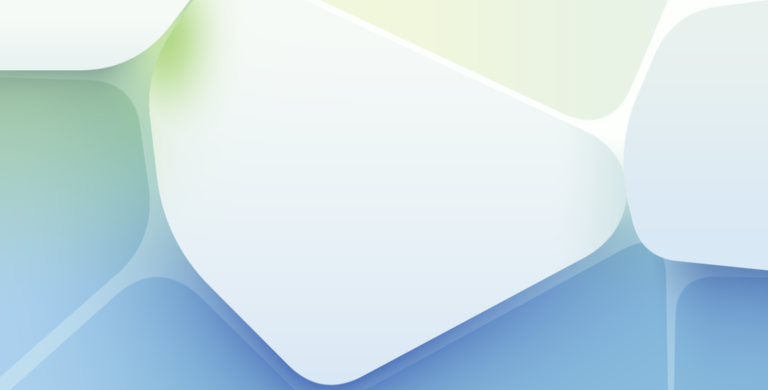
A WebGL 1 fragment shader for this background:

```glsl
precision highp float;
// Soft pale rounded cells floating over a green to blue gradient with shaded gaps.
uniform vec2 u_resolution;

// Smooth maximum: rounds the corner where two edges meet.
float smax(float a, float b, float k) {
  float h = max(k - abs(a - b), 0.0) / k;
  return max(a, b) + h * h * k * 0.25;
}

// Signed distance to the line a-b, negative on the right-hand side as seen.
float edge(vec2 p, vec2 a, vec2 b) {
  vec2 d = normalize(b - a);
  return dot(p - a, vec2(d.y, -d.x));
}

// Rounded wedge between the edges a-b and c-d.
float wedge(vec2 p, vec2 a, vec2 b, vec2 c, vec2 d, float k) {
  return smax(edge(p, a, b), edge(p, c, d), k);
}

float cover(float dist) {
  float px = 7.68 / u_resolution.x;
  return smoothstep(px, -px, dist);
}

float shadow(float dist, float reach) {
  return exp(-max(dist, 0.0) / reach);
}

void main() {
  // Canvas units: 7.68 wide, 3.88 high, y pointing down.
  vec2 uv = gl_FragCoord.xy / u_resolution;
  vec2 p = vec2(uv.x, 1.0 - uv.y) * vec2(7.68, 3.88);

  // Pale raised cells
  float center = wedge(p, vec2(3.05, 0.0), vec2(5.8, 1.28), vec2(6.27, 1.5), vec2(6.28, 2.3), 0.42);
  center = smax(center, edge(p, vec2(6.0, 2.48), vec2(3.8, 3.65)), 0.45);
  center = smax(center, edge(p, vec2(2.95, 3.7), vec2(1.85, 2.6)), 0.45);
  center = smax(center, edge(p, vec2(1.62, 2.2), vec2(1.48, 1.0)), 0.4);
  center = smax(center, edge(p, vec2(1.43, 0.75), vec2(1.93, 0.0)), 0.3);
  float topLeft = wedge(p, vec2(1.9, 0.0), vec2(1.43, 0.61), vec2(1.1, 0.7), vec2(0.0, 0.7), 0.45);
  float right = wedge(p, vec2(6.18, 1.4), vec2(6.61, 0.4), vec2(6.9, 0.1), vec2(7.68, 0.0), 0.4);
  right = smax(right, wedge(p, vec2(7.68, 2.69), vec2(6.8, 2.6), vec2(6.36, 2.35), vec2(6.18, 1.6), 0.35), 0.35);
  float top = wedge(p, vec2(5.5, 1.07), vec2(3.2, 0.0), vec2(6.68, 0.0), vec2(6.3, 0.9), 0.55);

  // Coloured sunken cells
  float left = wedge(p, vec2(0.0, 0.77), vec2(1.0, 0.8), vec2(1.38, 1.1), vec2(1.55, 2.3), 0.45);
  left = smax(left, edge(p, vec2(1.2, 2.7), vec2(0.0, 3.75)), 0.45);
  float lowerLeft = wedge(p, vec2(0.1, 3.88), vec2(1.2, 2.9), vec2(2.0, 2.95), vec2(2.95, 3.88), 0.6);
  float lower = wedge(p, vec2(3.65, 3.88), vec2(6.1, 2.55), vec2(6.66, 2.8), vec2(6.68, 3.88), 0.45);
  float lowerRight = wedge(p, vec2(6.74, 3.88), vec2(6.76, 2.9), vec2(6.9, 2.75), vec2(7.68, 2.76), 0.4);
  float sunken = cover(min(min(left, lowerLeft), min(lower, lowerRight)));

  // Base gradient, bluer downwards and deeper to the right
  vec3 color = mix(vec3(0.66, 0.81, 0.69), vec3(0.67, 0.82, 0.93), smoothstep(0.8, 3.2, p.y));
  color -= vec3(0.13, 0.08, 0.06) * smoothstep(0.0, 2.5, p.x);
  vec2 g = (p - vec2(1.65, 0.35)) / vec2(0.4, 0.65);
  float greenGlow = exp(-dot(g, g));
  color = mix(color, vec3(0.70, 0.85, 0.53), greenGlow);

  // Shadows thrown by the raised cells
  float shade = 0.9 * shadow(center, 0.42) * smoothstep(1.6, 3.8, p.y);
  shade = max(shade, 0.75 * shadow(topLeft, 0.25) * smoothstep(1.6, 0.9, p.x));
  shade = max(shade, 0.85 * shadow(right, 0.5) * smoothstep(2.0, 2.8, p.y) * smoothstep(6.2, 7.2, p.x));
  vec3 shadeColor = mix(vec3(0.47, 0.60, 0.53), vec3(0.27, 0.41, 0.71), smoothstep(0.8, 3.2, p.y));
  color = mix(color, shadeColor, shade);

  // Light gaps between the cells, white towards the upper right
  color = mix(color, vec3(0.93, 0.98, 0.96), 0.32 * (1.0 - sunken) * (1.0 - shade));
  float whiteGap = smoothstep(2.4, 1.3, p.y) * smoothstep(2.0, 3.0, p.x);
  color = mix(color, vec3(0.99, 1.0, 0.99), whiteGap * (1.0 - sunken));

  // Surface of the raised cells
  float fall = pow(p.y / 3.88, 1.4);
  vec3 pale = mix(vec3(0.965, 0.982, 0.968), vec3(0.85, 0.905, 0.96), fall);
  vec3 centerColor = mix(pale, vec3(0.72, 0.84, 0.83), 0.5 * smoothstep(5.5, 6.5, p.x));
  float leftTint = 0.3 * exp(-max(p.x - 1.45, 0.0) * 3.5) * smoothstep(2.6, 1.0, p.y);
  centerColor = mix(centerColor, vec3(0.70, 0.85, 0.53), max(greenGlow, leftTint));
  color = mix(color, centerColor, cover(center));
  color = mix(color, pale - vec3(0.04, 0.025, 0.02) * smoothstep(0.1, 0.7, p.y), cover(topLeft));
  vec3 rightColor = mix(vec3(0.91, 0.945, 0.935), vec3(0.85, 0.91, 0.96), smoothstep(0.2, 2.6, p.y));
  color = mix(color, rightColor, cover(right));
  vec3 topColor = mix(vec3(0.945, 0.97, 0.86), vec3(0.91, 0.95, 0.90), smoothstep(3.6, 6.5, p.x));
  color = mix(color, topColor, cover(top));

  gl_FragColor = vec4(color, 1.0);
}
```
